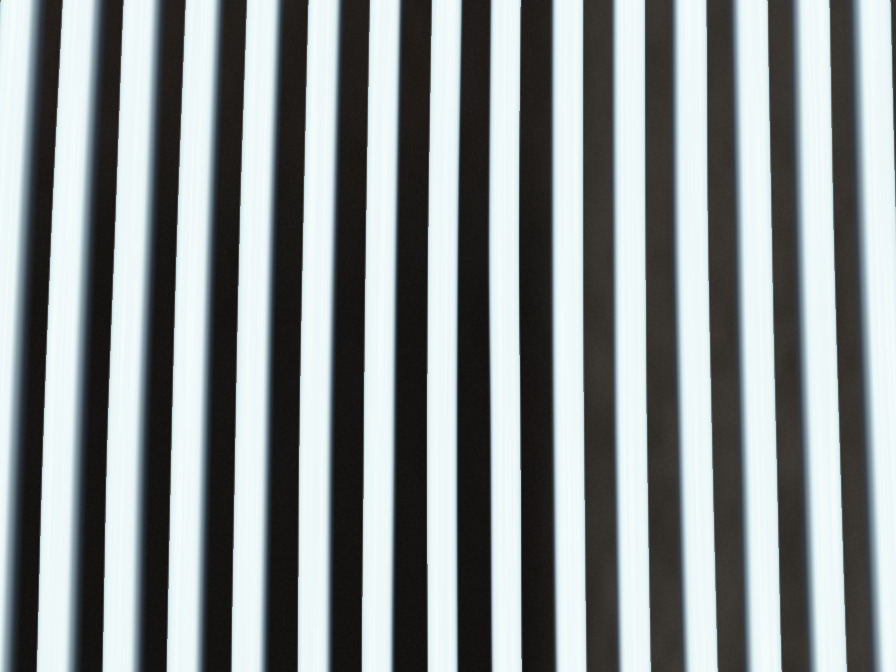
Write a WebGL 2 fragment shader that draws this pattern.

```glsl
#version 300 es
precision highp float;
// Pale upright slats fanning out slightly downwards, with shaded sides, over dark gaps.
uniform vec2 u_resolution;
out vec4 fragColor;

float hash(vec2 p) {
  p = fract(p * vec2(0.1031, 0.1137));
  p += dot(p, p.yx + 33.33);
  return fract((p.x + p.y) * p.x * 91.7);
}

float noise(vec2 p) {
  vec2 cell = floor(p), f = fract(p);
  f = f * f * (3.0 - 2.0 * f);
  return mix(mix(hash(cell), hash(cell + vec2(1, 0)), f.x),
             mix(hash(cell + vec2(0, 1)), hash(cell + vec2(1, 1)), f.x), f.y);
}

// Dark space behind the slats: near black at left, mottled brown at right
vec3 backdrop(vec2 uv) {
  float blotch = noise(uv * vec2(26.0, 9.0) + 40.0) * 0.6
               + noise(uv * vec2(60.0, 26.0) + 70.0) * 0.4;
  float warm = smoothstep(0.58, 0.68, uv.x) * (0.75 + 0.5 * blotch);
  vec3 black = vec3(0.075, 0.070, 0.062) + 0.035 * blotch * uv.y;
  vec3 color = mix(black, vec3(0.215, 0.200, 0.182), warm);
  color += vec3(0.04, 0.03, 0.025) * smoothstep(0.5, 1.0, uv.y) * (1.0 - warm);
  float grain = hash(floor(uv * vec2(512.0, 384.0)) + 9.0) - 0.5;
  return color + 0.015 * grain;
}

void main() {
  vec2 uv = gl_FragCoord.xy / u_resolution;

  // Nearest slat, numbered from the one that stands straight
  float pitch = mix(0.0726, 0.0685, uv.y);
  float slat = round((uv.x - 0.566) / pitch);
  float wobble = (noise(vec2(slat * 7.3 + 50.0, uv.y * 3.0 + 20.0)) - 0.5) * 0.0022;
  float bow = -0.0022 * sin(uv.y * 3.14159);
  float across = uv.x - 0.566 - slat * pitch - wobble - bow;

  // Outer slats are wider and show more of the side facing the middle
  float offset = slat + 0.5;
  float halfWidth = 0.0158 + 0.00028 * max(abs(offset) - 2.0, 0.0);
  float facing = offset < 0.0 ? 1.0 : -1.0;
  float inner = across * facing - halfWidth;
  float outer = -across * facing - halfWidth;
  float sideWidth = 0.0023 * abs(offset);

  vec3 color = backdrop(uv);

  // Blue-grey side, fading into the gap
  float fade = clamp(inner / (sideWidth + 0.003), 0.0, 1.0);
  vec3 side = mix(vec3(0.60, 0.68, 0.72), vec3(0.20, 0.25, 0.29), smoothstep(0.0, 0.65, fade));
  color = mix(side, color, smoothstep(0.35, 1.0, fade));

  // Bright front with faint lengthwise streaks and cool edges
  float streak = noise(vec2(across * 450.0 + slat * 31.0 + 600.0, uv.y * 4.0));
  vec3 front = vec3(0.955, 0.985, 0.985) - vec3(0.030, 0.018, 0.016) * streak;
  float rim = smoothstep(-0.007, 0.0, max(inner, outer));
  front -= vec3(0.07, 0.035, 0.025) * rim;

  // Blurred outlines, softer towards the sides of the canvas
  float blur = max(0.0021 + 0.0002 * abs(offset), 0.75 / u_resolution.x);
  float cover = (1.0 - smoothstep(-blur, blur, inner))
              * (1.0 - smoothstep(-0.0021, 0.0021, outer));
  vec3 gap = mix(backdrop(uv), color, step(outer, 0.0));
  fragColor = vec4(mix(gap, front, cover), 1.0);
}
```
